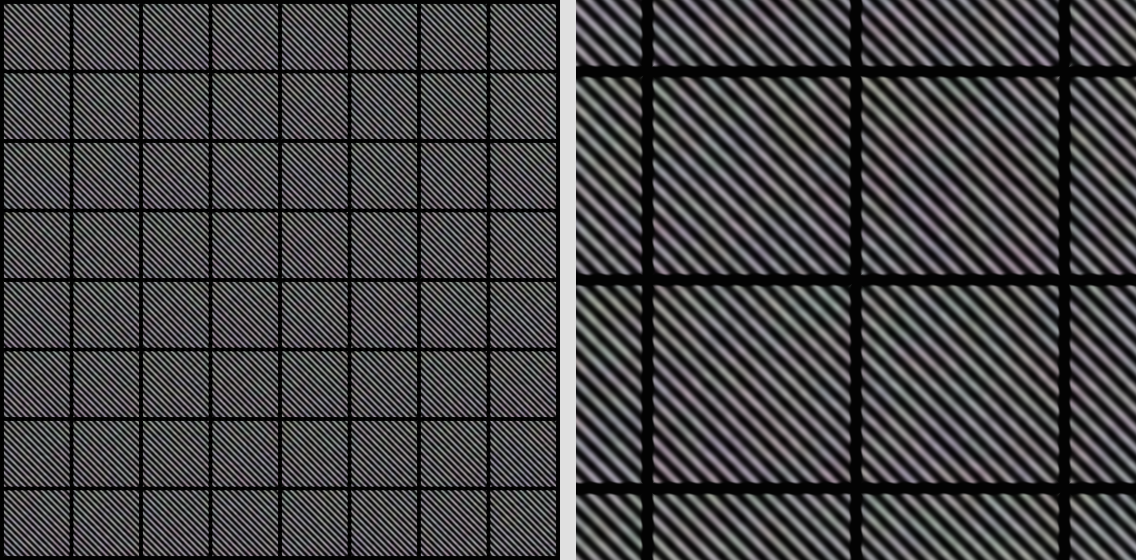
Left: the whole. Right: its middle third, enlarged.
This pattern is drawn by a three.js fragment shader. Its source:

```glsl
// Grey diagonal-hatched cloth in an eight by eight grid of black lines.
#define CELLS 8.0
#define PITCH 0.1241
#define LINE_HALF 0.0037
#define LINE_SOFT 0.0010
#define STRIPES 85.3333
#define STRIPE_PHASE 0.03
#define GRAIN 0.05
#define TINT 0.025
#define BLACK vec3(0.012, 0.012, 0.012)
#define SHADE vec3(0.048, 0.046, 0.049)
#define LIGHT vec3(0.580, 0.574, 0.584)

varying vec2 vUv;

const float TAU = 6.2831853;

float hash(vec2 p) {
  return fract(sin(dot(p, vec2(127.1, 311.7))) * 43758.5453);
}

float noise(vec2 p) {
  vec2 i = floor(p);
  vec2 f = fract(p);
  f = f * f * (3.0 - 2.0 * f);
  float low = mix(hash(i), hash(i + vec2(1.0, 0.0)), f.x);
  float high = mix(hash(i + vec2(0.0, 1.0)), hash(i + vec2(1.0, 1.0)), f.x);
  return mix(low, high, f.y);
}

// Bright threads running from upper left to lower right.
float hatch(vec2 uv) {
  float phase = (uv.x + uv.y) * STRIPES + STRIPE_PHASE;
  return pow(0.5 + 0.5 * cos(TAU * phase), 1.2);
}

// Distance to the nearest grid line; everything outside the grid is negative.
float gridDistance(vec2 grid) {
  vec2 toLine = (0.5 - abs(fract(grid) - 0.5)) * PITCH;
  vec2 toBorder = (0.5 * CELLS - abs(grid - 0.5 * CELLS)) * PITCH;
  vec2 d = min(toLine, toBorder);
  return min(d.x, d.y);
}

// Faint colour blotches, greener at the top of a cell and more violet below.
vec3 blotches(vec2 uv, vec2 grid) {
  float drift = fract(grid.y) - 0.5 + 0.4 * (hash(floor(grid)) - 0.5);
  float green = noise(uv * 70.0) - 0.5 + 0.5 * drift;
  float warm = noise(uv * 60.0 + 37.0) - 0.5;
  return green * vec3(-0.5, 1.0, -0.8) + warm * vec3(1.0, -0.2, -0.8);
}

void main() {
  vec2 grid = (vUv - 0.5) / PITCH + 0.5 * CELLS;
  float thread = hatch(vUv);

  // Woven cloth with uneven thread brightness
  vec3 color = mix(SHADE, LIGHT, thread);
  color += GRAIN * (noise(vUv * 190.0) - 0.5) * (1.0 + thread);
  color += TINT * blotches(vUv, grid) * (0.6 + thread);

  // Grid lines with edges slightly toothed by the threads
  float halfWidth = LINE_HALF + 0.0008 * (0.4 - thread);
  float cloth = smoothstep(-LINE_SOFT, LINE_SOFT, gridDistance(grid) - halfWidth);
  gl_FragColor = vec4(mix(BLACK, color, cloth), 1.0);
}
```
